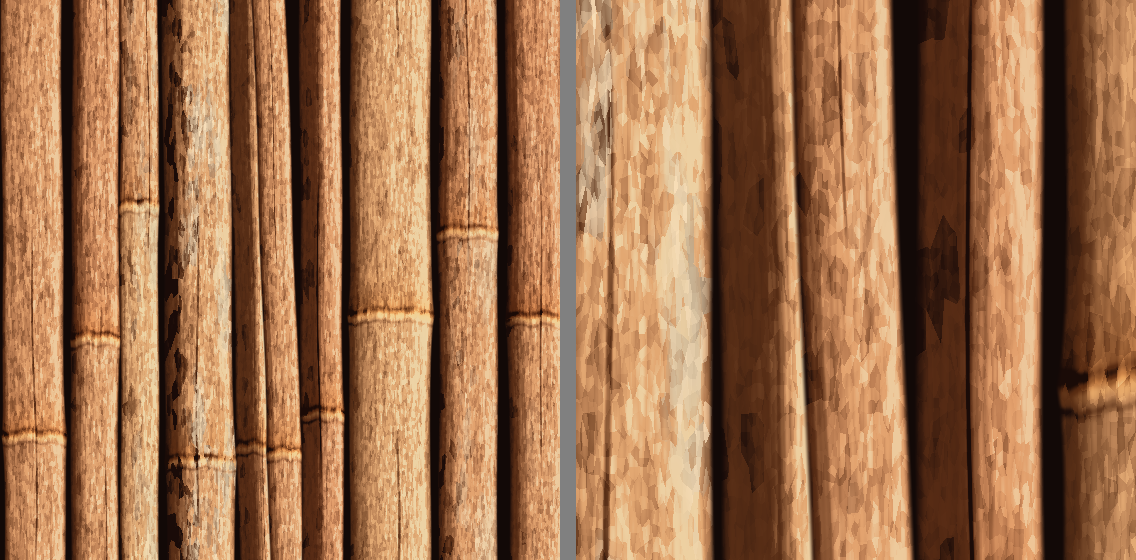
Left: the whole. Right: its middle third, enlarged.
Give the GLSL for this texture, as a WebGL 1 fragment shader.

```glsl
precision highp float;
// A wall of ten weathered upright bamboo poles with dark gaps and knotted joints.
uniform vec2 u_resolution;

float hash(vec2 p) {
  return fract(sin(dot(p, vec2(127.1, 311.7))) * 43758.5);
}

// Cellular noise: x = distance to the nearest seed, y = random value of its cell
vec2 cells(vec2 p) {
  vec2 base = floor(p), best = vec2(9.0, 0.0);
  for (int j = -1; j <= 1; j++) {
    for (int i = -1; i <= 1; i++) {
      vec2 cell = base + vec2(float(i), float(j));
      vec2 seed = cell + vec2(hash(cell), hash(cell + 31.7));
      float dist = distance(p, seed);
      if (dist < best.x) best = vec2(dist, hash(cell + 73.1));
    }
  }
  return best;
}

// Layered sines, about -1 to 1
float waves(vec2 p) {
  float sum = sin(p.x + 1.7 * sin(p.y));
  sum += 0.6 * sin(2.3 * p.x - 1.3 * p.y + 2.0);
  sum += 0.6 * sin(0.7 * p.x + 2.1 * p.y + 1.0);
  return sum / 2.2;
}

// Colour ramp from deep shadow to sunlit straw
vec3 bambooRamp(float tone) {
  vec3 color = mix(vec3(0.10, 0.045, 0.035), vec3(0.34, 0.18, 0.09), smoothstep(0.0, 0.28, tone));
  color = mix(color, vec3(0.55, 0.36, 0.23), smoothstep(0.26, 0.52, tone));
  color = mix(color, vec3(0.75, 0.53, 0.37), smoothstep(0.50, 0.70, tone));
  color = mix(color, vec3(0.89, 0.67, 0.48), smoothstep(0.68, 0.85, tone));
  return mix(color, vec3(0.93, 0.83, 0.68), smoothstep(0.85, 1.02, tone));
}

// side: -1 to 1 across the pole; rise: height above its joint
// style: shadow edge, redness above the joint, redness below it, bleaching
vec3 bamboo(vec2 p, float side, float rise, vec4 style, float id) {
  float seed = id * 7.3;
  vec2 fibre = cells(vec2(p.x * 280.0, p.y * 42.0) + seed);
  vec2 speck = cells(vec2(p.x * 230.0, p.y * 120.0) + seed * 3.0);
  vec2 fleck = cells(vec2(p.x * 110.0, p.y * 34.0) - seed);
  float streak = waves(vec2(side * 9.0 + seed, p.y * 4.0 + seed));
  float thread = waves(vec2(side * 24.0 - seed, p.y * 3.0 + seed));
  float patches = waves(vec2(side * 2.2 + seed, p.y * 11.0 - seed));
  float redness = mix(style.z, style.y, smoothstep(-0.01, 0.01, rise));

  // Round body lit from the right
  float tone = 0.92 - 0.14 * redness + 0.04 * streak + 0.05 * thread + 0.03 * patches;
  tone += 0.24 * (fibre.y - 0.5) + 0.20 * (speck.y - 0.5) - 0.10 * (fibre.x - 0.4);
  tone += 0.15 * smoothstep(0.45, 0.82, side);
  tone *= mix(0.76, 1.0, smoothstep(-0.9, 0.3, side));
  tone *= mix(0.36, 1.0, smoothstep(style.x - 0.35, style.x + 0.35, side + 0.08 * thread));
  tone *= 1.0 - 0.50 * smoothstep(0.84, 1.02, side);
  tone *= 1.0 - 0.50 * smoothstep(-0.82, -1.02, side);

  // Ragged dark flecks, denser on worn poles, and one long split
  float worn = style.w * smoothstep(0.5, -0.7, side - 0.5 * patches);
  tone -= (0.10 + 0.30 * worn) * smoothstep(0.80 - 0.4 * worn, 0.95, fleck.y);
  float splitSide = 0.9 * hash(vec2(id, 4.0)) - 0.3 + 0.05 * sin(p.y * 9.0 + seed);
  float split = smoothstep(0.05, 0.01, abs(side - splitSide));
  tone -= 0.38 * split * smoothstep(0.0, 0.5, sin(p.y * 5.0 + seed * 2.0) + 0.4 * streak);

  // Joint: stain above, pale ridge, broken dark creases
  float bend = rise + 0.006 * side * side + 0.002 * sin(side * 7.0 + seed) + 0.004 * (fleck.y - 0.5);
  float stain = smoothstep(0.0, 0.008, bend) * exp(-max(bend, 0.0) * 28.0);
  float ridge = exp(-pow(bend / 0.006, 2.0));
  float crease = exp(-pow((bend - 0.012) / 0.004, 2.0)) * (0.3 + 0.8 * fleck.y);
  crease += 0.7 * exp(-pow((bend + 0.011) / 0.003, 2.0)) * (0.4 + 0.6 * speck.y);
  tone += 0.12 * ridge - 0.36 * crease - 0.12 * stain;

  vec3 color = bambooRamp(tone);
  color *= mix(vec3(1.0, 1.02, 0.97), vec3(1.0, 0.91, 0.86), redness * (1.0 - ridge));
  color *= mix(vec3(1.0), vec3(1.06, 0.90, 0.62), 0.7 * stain + 0.3 * ridge);

  // Bleached, peeling skin
  float peel = patches + 0.4 * streak + 0.9 * (fleck.y - 0.5) + 0.6 * (fibre.y - 0.5) + 0.4 * side;
  float bleach = style.w * smoothstep(0.0, 0.9, peel) * smoothstep(-0.8, -0.2, side);
  vec3 chalk = vec3(0.91, 0.82, 0.69) * (0.70 + 0.25 * fibre.y + 0.15 * speck.y);
  return mix(color, chalk, 0.85 * bleach * (1.0 - min(crease, 1.0)) * smoothstep(0.2, 0.6, tone));
}

void main() {
  vec2 p = gl_FragCoord.xy / u_resolution;
  float soft = max(0.0018, 1.0 / u_resolution.x);

  // Pole: centre, half width, joint height, lean
  vec4 pole[10];
  vec4 style[10];
  pole[0] = vec4(0.059, 0.054, 0.220, -0.008); style[0] = vec4(-1.10, 0.65, 0.60, 0.05);
  pole[1] = vec4(0.170, 0.042, 0.395, 0.002);  style[1] = vec4(-0.65, 0.80, 0.55, 0.05);
  pole[2] = vec4(0.249, 0.034, 0.632, -0.002); style[2] = vec4(-0.95, 0.55, 0.15, 0.50);
  pole[3] = vec4(0.354, 0.060, 0.175, -0.010); style[3] = vec4(-0.55, 0.35, 0.40, 0.95);
  pole[4] = vec4(0.447, 0.029, 0.200, -0.020); style[4] = vec4(0.30, 0.40, 0.60, 0.00);
  pole[5] = vec4(0.497, 0.030, 0.190, -0.034); style[5] = vec4(-0.75, 0.60, 0.65, 0.10);
  pole[6] = vec4(0.574, 0.037, 0.260, -0.005); style[6] = vec4(0.00, 0.75, 0.85, 0.05);
  pole[7] = vec4(0.697, 0.072, 0.437, 0.000);  style[7] = vec4(-0.80, 0.28, 0.22, 0.05);
  pole[8] = vec4(0.836, 0.052, 0.585, -0.001); style[8] = vec4(-0.70, 0.70, 0.60, 0.45);
  pole[9] = vec4(0.957, 0.050, 0.430, -0.009); style[9] = vec4(-0.60, 0.85, 0.60, 0.12);

  vec3 color = vec3(0.070, 0.034, 0.028);
  for (int i = 0; i < 10; i++) {
    float rise = p.y - pole[i].z;
    float halfWidth = pole[i].y * (1.0 + 0.08 * exp(-abs(rise) * 28.0));
    float offset = p.x - pole[i].x - pole[i].w * (p.y - 0.5) - 0.0012 * sin(p.y * 13.0 + float(i) * 2.0);
    float cover = 1.0 - smoothstep(-soft, soft, abs(offset) - halfWidth);
    if (cover > 0.0) {
      color = mix(color, bamboo(p, offset / halfWidth, rise, style[i], float(i)), cover);
    }
  }
  gl_FragColor = vec4(color, 1.0);
}
```
